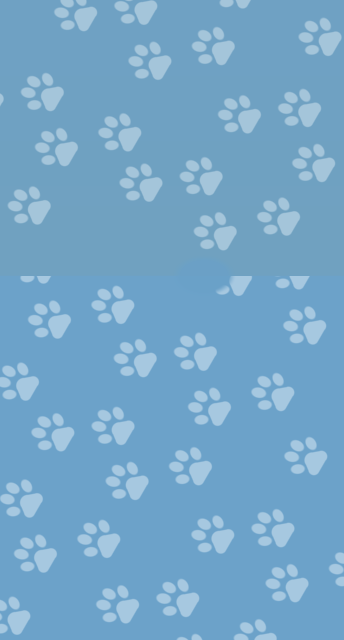
Give the GLSL for this pattern, as a Shadertoy shader.

```glsl
// Pale paw prints walking across two stacked blue panels.
// Each panel repeats a four-print stride on a skewed, jittered lattice;
// a print is four ellipses plus a pad of three tapered capsules.

const vec3 UPPER_BLUE = vec3(0.435, 0.632, 0.765);
const vec3 LOWER_BLUE = vec3(0.422, 0.636, 0.790);
const vec3 UPPER_PAW  = vec3(0.645, 0.772, 0.855);
const vec3 LOWER_PAW  = vec3(0.652, 0.784, 0.878);

const float SEAM = 0.569;              // height of the panel border
const float PAW_SIZE = 0.0347;         // unit of the paw's own space
const float PAW_REACH = 0.030;         // half height of a print
const float JITTER = 0.026;            // full spread of stride offsets
const float EDGE_PIXELS = 0.9;         // half width of the soft edge

// Lattice steps between strides, and the start of each panel's lattice
const mat2 LATTICE = mat2(-0.137, -0.120, 0.253, -0.146);
const vec2 UPPER_START = vec2(0.112, 0.969);
const vec2 LOWER_START = vec2(0.215, 0.440);

// Faint blot over the seam, which also hides the prints below it
const vec2 BLOT_CENTER = vec2(0.319, 0.569);
const vec2 BLOT_RADIUS = vec2(0.046, 0.030);

vec2 hash22(vec2 p) {
    vec3 q = fract(vec3(p.xyx) * vec3(0.1031, 0.1030, 0.0973));
    q += dot(q, q.yzx + 33.33);
    return fract((q.xx + q.yz) * q.zy);
}

float toe(vec2 p, vec2 center, vec2 radius, float angle) {
    float c = cos(angle), s = sin(angle);
    vec2 q = mat2(c, -s, s, c) * (p - center);
    return (length(q / radius) - 1.0) * radius.y;
}

float taperedCapsule(vec2 p, vec2 a, vec2 b, float ra, float rb) {
    vec2 axis = b - a;
    float t = clamp(dot(p - a, axis) / dot(axis, axis), 0.0, 1.0);
    return length(p - a - axis * t) - mix(ra, rb, t);
}

float paw(vec2 p) {
    // Toes fan around the upper left
    float d = toe(p, vec2(-0.40, 0.475), vec2(0.32, 0.23), -0.50);
    d = min(d, toe(p, vec2(0.22, 0.575), vec2(0.31, 0.22), -1.00));
    d = min(d, toe(p, vec2(-0.65, -0.02), vec2(0.33, 0.23), -0.20));
    d = min(d, toe(p, vec2(-0.375, -0.575), vec2(0.31, 0.215), 0.08));

    // Pad: broad on top, narrowing downward
    vec2 left = vec2(0.275, -0.175), right = vec2(0.69, -0.01), heel = vec2(0.35, -0.60);
    d = min(d, taperedCapsule(p, left, right, 0.35, 0.26));
    d = min(d, taperedCapsule(p, left, heel, 0.35, 0.25));
    return min(d, taperedCapsule(p, right, heel, 0.25, 0.25));
}

// Distance to the nearest print of one panel
float pawTracks(vec2 p, vec2 start, bool upper) {
    vec2 stride[4] = vec2[4](vec2(0.0), vec2(0.094, 0.010),
                             vec2(0.116, -0.076), vec2(0.215, -0.053));
    vec2 baseCell = floor(inverse(LATTICE) * (p - start));
    float nearest = 1.0;
    for (int i = -1; i <= 1; i++)
    for (int j = -1; j <= 1; j++) {
        vec2 cell = baseCell + vec2(i, j);
        vec2 seed = cell + (upper ? 17.0 : 53.0);
        vec2 origin = start + LATTICE * cell + (hash22(seed) - 0.5) * JITTER;
        for (int k = 0; k < 4; k++) {
            vec2 center = origin + stride[k];
            // The upper panel keeps whole prints only; the lower one crops them
            if (upper && center.y < SEAM + PAW_REACH) continue;
            nearest = min(nearest, paw((p - center) / PAW_SIZE) * PAW_SIZE);
        }
    }
    return nearest;
}

void mainImage(out vec4 fragColor, in vec2 fragCoord) {
    vec2 p = fragCoord / iResolution.y;
    float edge = EDGE_PIXELS / iResolution.y;
    bool upper = p.y > SEAM;

    // Panels, with the upper one greying slightly toward the seam
    float upperMask = smoothstep(-edge, edge, p.y - SEAM);
    float greying = 1.0 - smoothstep(SEAM, 1.0, p.y);
    vec3 upperBlue = UPPER_BLUE + vec3(0.003, 0.0, -0.012) * greying;
    vec3 color = mix(LOWER_BLUE, upperBlue, upperMask);

    // Soft blot bridging both panels
    float blotDistance = length((p - BLOT_CENTER) / BLOT_RADIUS);
    float blot = 1.0 - smoothstep(0.75, 1.1, blotDistance);
    color = mix(color, LOWER_BLUE - 0.008, blot * 0.8);

    // Prints
    float d = pawTracks(p, upper ? UPPER_START : LOWER_START, upper);
    float ink = (1.0 - smoothstep(-edge, edge, d)) * (1.0 - blot);
    color = mix(color, mix(LOWER_PAW, UPPER_PAW, upperMask), ink);

    fragColor = vec4(color, 1.0);
}
```
